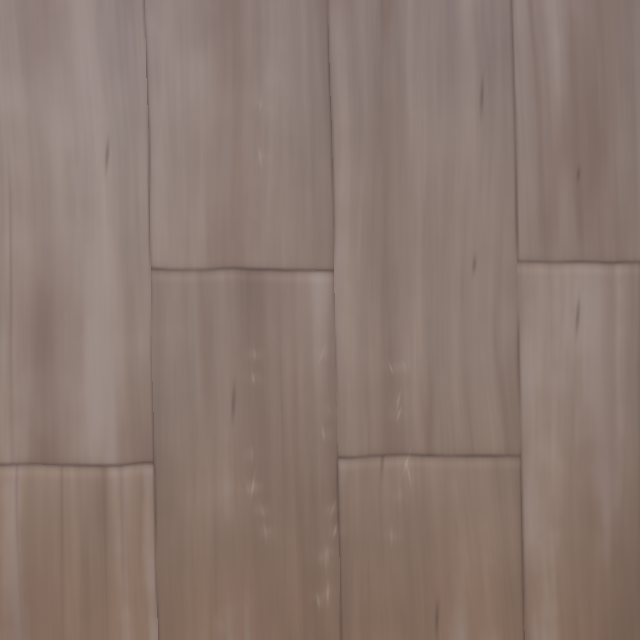
Write a Shadertoy shader that draws this texture.

```glsl
// Worn wooden floor: four columns of tall staggered planks with soft grain, stains and scuffs.

const float PLANK_WIDTH = 0.2865;
const vec3 WARM_WOOD = vec3(0.505, 0.415, 0.358);
const vec3 GREY_WOOD = vec3(0.558, 0.492, 0.458);
const vec3 COOL_WOOD = vec3(0.552, 0.492, 0.477);
const vec3 PALE_WOOD = vec3(0.620, 0.570, 0.555);
const vec3 STAIN = vec3(0.430, 0.340, 0.305);
const vec3 CRACK = vec3(0.300, 0.245, 0.230);
const vec3 SCUFF = vec3(0.690, 0.640, 0.600);

float hash(vec2 p) {
    vec3 q = fract(vec3(p.xyx) * 0.1031);
    q += dot(q, q.yzx + 33.33);
    return fract((q.x + q.y) * q.z);
}

float noise(vec2 p) {
    vec2 i = floor(p), f = fract(p);
    f = f * f * (3.0 - 2.0 * f);
    return mix(mix(hash(i), hash(i + vec2(1, 0)), f.x),
               mix(hash(i + vec2(0, 1)), hash(i + vec2(1, 1)), f.x), f.y);
}

float fbm(vec2 p) {
    float sum = 0.0, amp = 0.53;
    for (int i = 0; i < 4; i++) {
        sum += amp * noise(p);
        p = p * 2.03 + 17.3;
        amp *= 0.5;
    }
    return sum;
}

float bell(float d, float width) {
    return exp(-d * d / (width * width));
}

// Soft upright spindle, leaning by the given slope
float spindle(vec2 p, vec2 size, float lean) {
    p.x -= lean * p.y;
    return exp(-dot(p / size, p / size));
}

// Height of the end joint in each column; neighbours are staggered
float jointHeight(float column) {
    return mix(0.275, 0.573, mod(column, 2.0)) + 0.006 * column;
}

vec3 woodGrain(vec3 base, vec2 p, float seed) {
    vec2 q = p + vec2(seed * 7.1, seed * 3.7);
    q.x += 0.030 * (noise(q * vec2(7.0, 2.6)) - 0.5);
    float bands = fbm(q * vec2(18.0, 1.1)) - 0.5;
    float streaks = fbm(q * vec2(65.0, 2.6)) - 0.5;
    float fibres = noise(q * vec2(230.0, 12.0)) - 0.5;
    float mottle = fbm(q * vec2(13.0, 9.0)) - 0.5;
    vec3 wood = base * (1.0 + 0.16 * bands + 0.11 * streaks + 0.025 * fibres + 0.09 * mottle);
    wood = mix(wood, PALE_WOOD, 0.55 * smoothstep(0.08, 0.36, bands + 0.4 * mottle));

    // Thin dark veins follow the contours of the warped grain
    float veins = bell(noise(q * vec2(32.0, 1.4) + 9.0) - 0.5, 0.10);
    float veinMask = smoothstep(0.42, 0.75, noise(q * vec2(9.0, 2.5) + 31.0));
    return mix(wood, STAIN, 0.30 * veins * veinMask);
}

// One broad stain and two short cracks in every plank
vec3 plankMarks(vec3 wood, vec2 p, float seed) {
    float wander = 0.03 * (noise(vec2(p.y * 5.0, seed)) - 0.5);
    float center = PLANK_WIDTH * mix(0.25, 0.60, hash(vec2(seed, 4.0)));
    float stain = bell(p.x + wander - center, mix(0.025, 0.050, hash(vec2(seed, 8.0))));
    wood = mix(wood, STAIN, 0.42 * stain * noise(vec2(seed, p.y * 4.0)));
    for (float i = 0.0; i < 2.0; i++) {
        vec2 key = vec2(seed * 5.0 + i, 21.0);
        vec2 at = vec2(PLANK_WIDTH * mix(0.15, 0.85, hash(key)), hash(key + 6.0));
        vec2 size = vec2(0.0030, mix(0.010, 0.032, hash(key + 11.0)));
        wood = mix(wood, CRACK, 0.35 * spindle(p - at, size, 0.08));
    }
    return wood;
}

// Pale ragged scratches and smudges gathered in upright trails
float scuffs(vec2 uv, float pixel) {
    float amount = 0.0;
    for (float i = 0.0; i < 26.0; i++) {
        vec2 key = vec2(i, 57.0);
        float trail = mod(i, 3.0);
        vec2 at = vec2(mix(0.40, 0.625, trail * 0.5), mix(0.05, 0.9, hash(key)));
        at.y = mix(at.y, 0.5 * at.y, step(0.5, trail));
        at.x += 0.030 * (hash(key + 3.0) - 0.5);
        float lean = 0.8 * (hash(key + 9.0) - 0.5);
        vec2 size = vec2(max(0.0019, pixel), mix(0.006, 0.018, hash(key + 14.0)));
        amount += mix(0.10, 0.38, hash(key + 19.0)) * spindle(uv - at, size, lean);
        amount += 0.18 * spindle(uv - at, vec2(0.014, 0.010), lean) * noise(uv * vec2(110.0, 70.0));
    }
    return min(amount, 0.5);
}

void mainImage(out vec4 fragColor, in vec2 fragCoord) {
    vec2 uv = fragCoord / iResolution.xy;
    float pixel = 1.0 / min(iResolution.x, iResolution.y);

    // Slightly leaning columns, each cut by one end joint
    float wobble = 0.003 * (noise(vec2(uv.y * 9.0, 2.0)) - 0.5);
    float across = (uv.x + wobble - 0.248 + 0.021 * uv.y) / PLANK_WIDTH + 1.0;
    float column = floor(across);
    float fromJoint = uv.y - jointHeight(column) - 0.005 * (noise(vec2(uv.x * 22.0, 5.0)) - 0.5);
    float seed = column * 2.0 + step(0.0, fromJoint) + 1.0;
    vec2 p = vec2(fract(across) * PLANK_WIDTH, uv.y);

    // Warm light low down, greyer above, paler at upper left, duller at right
    vec3 base = mix(WARM_WOOD, GREY_WOOD, smoothstep(-0.10, 0.55, uv.y));
    base = mix(base, COOL_WOOD, smoothstep(0.55, 1.0, uv.y));
    base *= 1.015 + 0.05 * (hash(vec2(seed, 71.0)) - 0.5) - 0.07 * smoothstep(0.75, 1.0, uv.x);
    base = mix(base, PALE_WOOD, 0.5 * spindle(uv - vec2(0.16, 0.85), vec2(0.16, 0.35), 0.0));

    vec3 color = plankMarks(woodGrain(base, p, seed), p, seed);
    color = mix(color, SCUFF, scuffs(uv, pixel));

    // Long seams: faint, soft and broken in places, with a wide shaded bevel
    float seam = abs(fract(across + 0.5) - 0.5) * PLANK_WIDTH;
    float depth = 0.36 * smoothstep(0.15, 0.85, noise(vec2(column, uv.y * 9.0)));
    color = mix(color, CRACK, depth * bell(seam, max(0.0028, pixel)) + 0.13 * exp(-seam / 0.012));

    // End joints: soft dark groove and a lighter lip beneath
    float groove = mix(0.25, 0.45, noise(vec2(uv.x * 30.0, 3.0)));
    color = mix(color, CRACK, groove * bell(fromJoint, max(0.0032, pixel)) + 0.10 * bell(fromJoint, 0.010));
    color *= 1.0 + 0.05 * bell(fromJoint + 0.012, 0.007);
    fragColor = vec4(color, 1.0);
}
```
